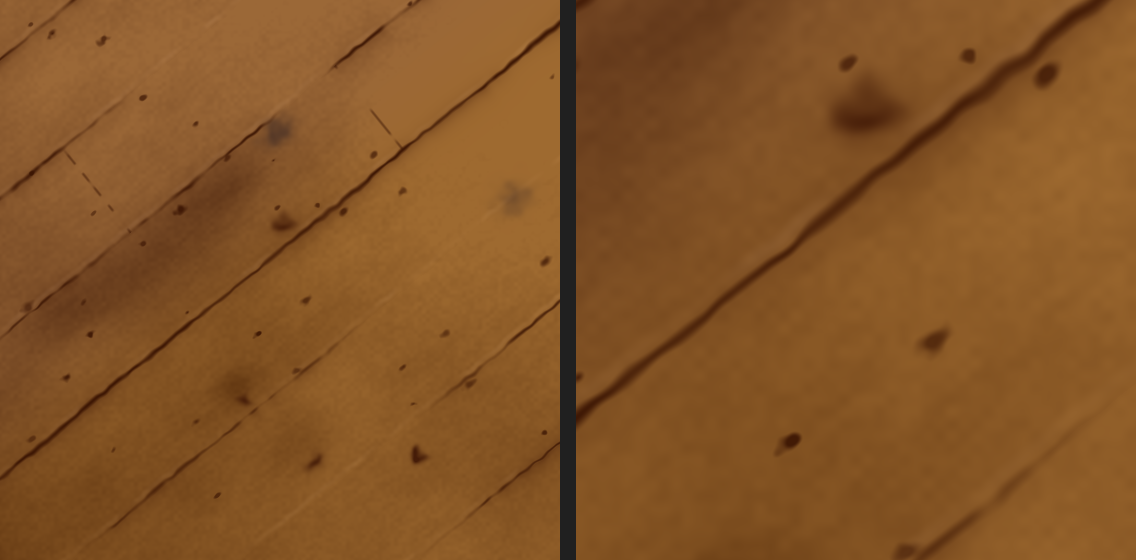
Left, the full canvas; right, a detail of the centre.
Reproduce this texture procedurally as a WebGL 1 fragment shader.

```glsl
precision highp float;
// Worn honey-brown floorboards running diagonally, with dark seams, nail pits and stains.
uniform vec2 u_resolution;

const vec2 BOARD_DIR = vec2(0.777, 0.629);
const float BOARD_WIDTH = 0.1933;
const float MAIN_SEAM = 0.1142;
const vec3 HONEY = vec3(0.605, 0.402, 0.180);
const vec3 UMBER = vec3(0.425, 0.250, 0.088);
const vec3 GREY_STAIN = vec3(0.30, 0.20, 0.15);
const vec3 KNOT = vec3(0.27, 0.11, 0.03);
const vec3 CREVICE = vec3(0.23, 0.08, 0.01);

float hash(vec2 p) {
  return fract(sin(dot(p, vec2(127.1, 311.7))) * 43758.5453);
}

float noise(vec2 p) {
  vec2 i = floor(p), f = fract(p);
  f = f * f * (3.0 - 2.0 * f);
  return mix(mix(hash(i), hash(i + vec2(1, 0)), f.x),
             mix(hash(i + vec2(0, 1)), hash(i + vec2(1, 1)), f.x), f.y);
}

float fbm(vec2 p) {
  float sum = 0.0, amp = 0.5;
  for (int i = 0; i < 4; i++) {
    sum += amp * noise(p);
    p = p * 2.03 + 17.3;
    amp *= 0.5;
  }
  return sum / 0.9375;
}

// x runs along the boards, y across them
vec2 toBoard(vec2 p) {
  return vec2(dot(p, BOARD_DIR), dot(p, vec2(-BOARD_DIR.y, BOARD_DIR.x)));
}

float blob(vec2 p, vec2 center, vec2 size) {
  vec2 q = toBoard(p - center) / size;
  return exp(-dot(q, q));
}

float line(float d, float halfWidth) {
  return 1.0 - smoothstep(0.0, halfWidth * 1.9, abs(d));
}

// Main seam is whole, its neighbours are broken, outer ones wear away inward
float seamStrength(float k, float x, float along) {
  float broken = smoothstep(0.3, 0.7, 0.6 * noise(vec2(along * 12.0, k * 7.3 + 2.0))
                                    + 0.4 * noise(vec2(along * 50.0, k * 3.1)));
  float edge = k > 0.0 ? x : 1.0 - x;
  float outer = 1.0 - smoothstep(0.1, 0.26, edge);
  float gap = smoothstep(0.03, 0.08, abs(x - 0.54));
  float middle = smoothstep(0.12, 0.22, x) * (1.0 - smoothstep(0.5, 0.68, x));
  if (abs(k) < 0.5) return 0.72 + 0.28 * broken;
  if (abs(k) > 1.5) return 0.85 * outer * (0.3 + 0.7 * broken);
  return (k > 0.0 ? 0.95 * gap : 0.65 * middle) * (0.2 + 0.8 * broken);
}

// Scattered pits, stretched along the boards, denser toward the top
float pits(vec2 board, float cellSize) {
  vec2 cell = floor(board / cellSize);
  float mask = 0.0;
  for (int j = -1; j <= 1; j++) {
    for (int i = -1; i <= 1; i++) {
      vec2 c = cell + vec2(float(i), float(j));
      float size = hash(c + 5.1);
      vec2 center = c + 0.15 + 0.7 * vec2(hash(c), hash(c + 31.7));
      vec2 d = (board - center * cellSize) * vec2(0.7, 1.15);
      float radius = mix(0.0035, 0.0085, size * size);
      float r = length(d) + 0.006 * (noise(board * 130.0) - 0.5);
      float keep = step(hash(c + 71.3), 0.56 + 0.05 * c.y);
      float depth = 0.5 + 0.5 * hash(c + 13.9);
      mask = max(mask, keep * depth * (1.0 - smoothstep(radius * 0.2, radius * 1.5, r)));
    }
  }
  return mask;
}

void main() {
  vec2 p = gl_FragCoord.xy / u_resolution;
  vec2 board = toBoard(p);
  float wobble = 0.004 * (noise(vec2(board.x * 9.0, 3.0)) - 0.5)
               + 0.003 * (noise(vec2(board.x * 60.0, 8.0)) - 0.5);
  float row = (board.y + wobble - MAIN_SEAM) / BOARD_WIDTH;
  float k = floor(row + 0.5);
  float d = (row - k) * BOARD_WIDTH;

  // Uneven varnish and fine grain
  float light = 0.72 + 0.5 * (p.y - 0.5) + 0.36 * (p.x - 0.5);
  light += 0.85 * (fbm(board * vec2(3.5, 6.0) + 4.0) - 0.5);
  light += 0.1 * (hash(vec2(floor(row), 9.0)) - 0.5);
  light += 0.3 * blob(p, vec2(0.85, 0.72), vec2(0.3, 0.14));
  light += 0.25 * blob(p, vec2(0.14, 0.87), vec2(0.16, 0.09));
  light -= 0.6 * blob(p, vec2(0.28, 0.56), vec2(0.25, 0.06));
  light -= 0.4 * blob(p, vec2(0.41, 0.67), vec2(0.08, 0.04));
  light -= 0.4 * blob(p, vec2(0.11, 0.44), vec2(0.08, 0.05));
  light -= 0.45 * blob(p, vec2(0.42, 0.31), vec2(0.035, 0.03));
  light -= 0.3 * blob(p, vec2(0.53, 0.22), vec2(0.07, 0.05));
  light += 0.1 * (noise(board * vec2(40.0, 130.0)) - 0.5);
  light += 0.16 * (noise(p * 140.0) - 0.5);
  vec3 color = mix(UMBER, HONEY, clamp(light, -0.35, 1.08));
  color += vec3(-0.012, -0.008, 0.028) * smoothstep(0.05, 0.3, board.y);

  // Soft stains and large knots
  vec2 q = p + 0.022 * (vec2(noise(p * 55.0), noise(p * 55.0 + 9.0)) - 0.5);
  float grey = blob(q, vec2(0.495, 0.765), vec2(0.028, 0.022))
             + 0.6 * blob(q, vec2(0.915, 0.645), vec2(0.03, 0.023));
  float knots = 0.9 * blob(q, vec2(0.505, 0.6), vec2(0.018))
              + 1.2 * blob(q, vec2(0.742, 0.185), vec2(0.012))
              + 0.9 * blob(q, vec2(0.56, 0.173), vec2(0.018, 0.011))
              + 0.9 * blob(q, vec2(0.437, 0.283), vec2(0.011, 0.008));
  color = mix(color, GREY_STAIN, min(0.8 * grey, 1.0));
  color = mix(color, KNOT, min(knots, 1.0));

  // Seams with grime and a pale lip, then staggered butt joints
  float strength = seamStrength(k, p.x, board.x);
  float swell = 0.5 + 0.7 * noise(vec2(board.x * 9.0, k)) + 0.5 * noise(vec2(board.x * 48.0, k + 5.0));
  float thickness = (k == 0.0 ? 0.0034 : 0.0024) * swell;
  float grime = exp(-abs(d + 0.004) / 0.012) * noise(vec2(board.x * 7.0, k + 20.0));
  color = mix(color, KNOT, 0.6 * strength * grime);
  color += 0.04 * line(d - 0.008, 0.004) * noise(vec2(board.x * 30.0, k + 40.0));
  color = mix(color, CREVICE, 0.95 * strength * line(d, thickness));
  float joint = line(board.x - 1.02 + 0.471 * floor(row), 0.0022);
  color = mix(color, CREVICE, 0.5 * joint * smoothstep(0.4, 0.75, noise(vec2(board.y * 55.0, 6.0))));

  color = mix(color, CREVICE, 0.95 * pits(board, 0.115));
  gl_FragColor = vec4(color, 1.0);
}
```
